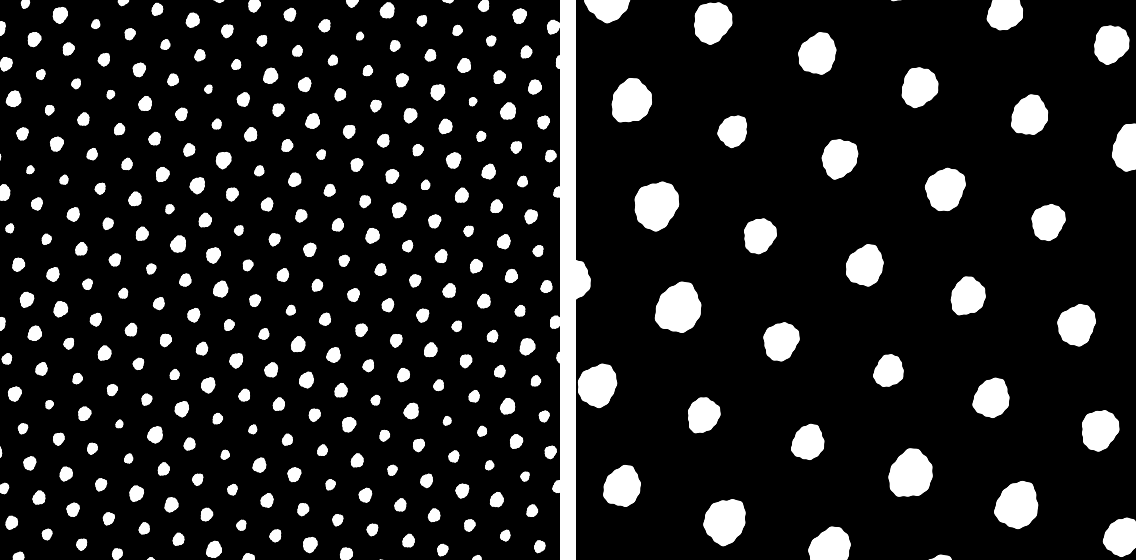
Left: the whole. Right: its middle third, enlarged.
Give the GLSL for this pattern, as a WebGL 2 fragment shader.

```glsl
#version 300 es
precision highp float;

// White pebble-like dots on black, set on a slightly skewed, tilted lattice.
// Each lattice cell holds one dot whose size, offset and outline are hashed;
// the outline is an upright oval bent by a few layered sines of the angle.

uniform vec2 u_resolution;
out vec4 fragColor;

const vec3 BACKGROUND = vec3(0.0);
const vec3 DOT_COLOR = vec3(1.0);

// Lattice, in canvas units
const vec2 LATTICE_ORIGIN = vec2(0.0456, 0.9925);
const vec2 ROW_STEP = vec2(0.0625, -0.01814);
const vec2 COLUMN_STEP = vec2(-0.01406, 0.0625);

// Dots
const float MIN_RADIUS = 0.0072;
const float MAX_RADIUS = 0.0152;
const float JITTER = 0.0016;
const float LEAN = 1.1;      // direction of the long axis, in radians
const float STRETCH = 1.08;  // long axis grows, short axis shrinks by this
const float TAU = 6.2831853;

// Two random values per cell, from 0 to 1
vec2 hash22(vec2 cell, float seed) {
    vec3 p = fract(vec3(cell.xyx + seed) * vec3(0.1031, 0.1030, 0.0973));
    p += dot(p, p.yzx + 33.33);
    return fract((p.xx + p.yz) * p.zy);
}

vec2 rotate(vec2 p, float angle) {
    float c = cos(angle), s = sin(angle);
    return vec2(c * p.x + s * p.y, c * p.y - s * p.x);
}

// Relative radius of the outline: egg, blunt corners and a fine rough edge
float outline(float angle, vec2 phase) {
    return 1.0
        + 0.055 * sin(3.0 * angle + TAU * phase.x)
        + 0.030 * sin(5.0 * angle + TAU * phase.y)
        + 0.020 * sin(13.0 * angle + TAU * (phase.x + phase.y));
}

// Approximate signed distance to a dot centred at zero
float pebble(vec2 p, float radius, vec2 phase) {
    vec2 q = rotate(p, LEAN) * vec2(1.0 / STRETCH, STRETCH);
    float angle = atan(q.y, q.x + 1e-7);
    return length(q) - radius * outline(angle, phase);
}

// Signed distance to the dot of the nearest lattice cell
float dotField(vec2 p) {
    mat2 lattice = mat2(ROW_STEP, COLUMN_STEP);
    vec2 cell = round(inverse(lattice) * (p - LATTICE_ORIGIN));
    vec2 offset = JITTER * (2.0 * hash22(cell, 117.0) - 1.0);
    vec2 center = LATTICE_ORIGIN + lattice * cell + offset;

    // The mean of two hashes favours middle sizes
    float size = dot(hash22(cell, 241.0), vec2(0.5));
    float radius = mix(MIN_RADIUS, MAX_RADIUS, size);
    return pebble(p - center, radius, hash22(cell, 389.0));
}

void main() {
    vec2 uv = gl_FragCoord.xy / u_resolution.y;
    float edge = 0.5 / u_resolution.y;
    float coverage = 1.0 - smoothstep(-edge, edge, dotField(uv));
    fragColor = vec4(mix(BACKGROUND, DOT_COLOR, coverage), 1.0);
}
```
